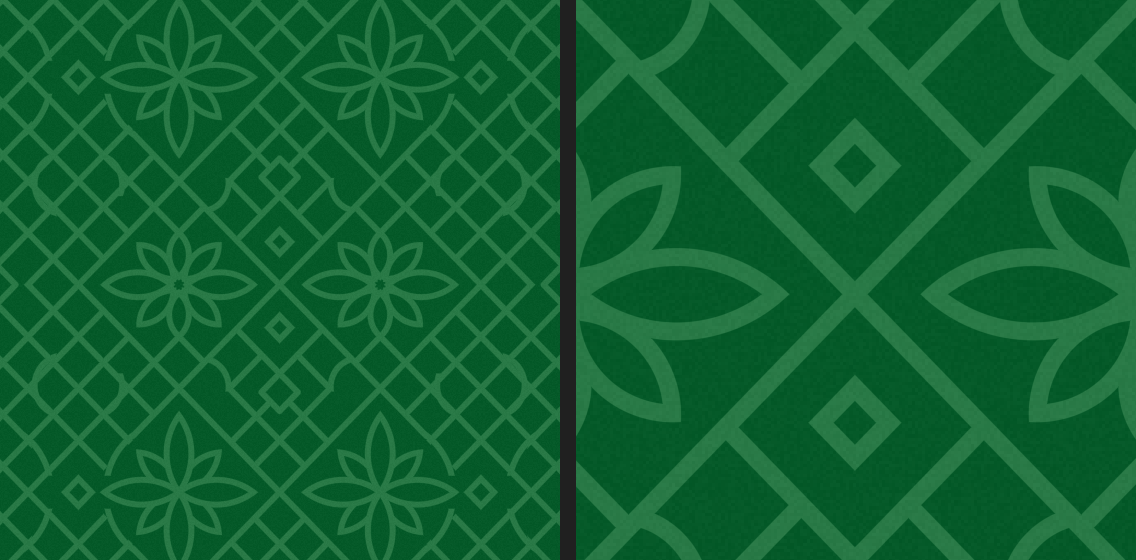
Left, the full canvas; right, a detail of the centre.
This pattern is drawn by a WebGL 1 fragment shader. Its source:

```glsl
precision highp float;
// Green trellis of diagonal bars with eight-petalled flowers, arcs and small diamonds.

uniform vec2 u_resolution;

const vec3 GROUND = vec3(0.018, 0.350, 0.158);
const vec3 LINE = vec3(0.160, 0.475, 0.275);
const float SPAN = 768.0;               // design units across the canvas
const vec2 CENTER = vec2(383.5, 377.5); // point of mirror symmetry
const float SQUASH = 0.97;              // makes the diagonals run at 45 degrees
const float CELL = 276.0;               // spacing of the flowers
const float GRID = 69.0;                // spacing of the trellis
const float HALF_LINE = 4.1;
const float GRAIN = 0.022;
const float DIAG = 0.70711;

float hash(vec2 p) {
  vec3 q = fract(vec3(p.xyx) * 0.1031);
  q += dot(q, q.yzx + 33.33);
  return fract((q.x + q.y) * q.z);
}

// Distance to a diagonal segment, in coordinates x+y and y-x
float bar(float across, float along, float lo, float hi) {
  return length(vec2(across, along - clamp(along, lo, hi))) * DIAG;
}

float repeatBars(float k) {
  return abs(mod(k + 0.5 * GRID, GRID) - 0.5 * GRID) * DIAG;
}

float ring(vec2 p, vec2 center, float radius) {
  return abs(length(p - center) - radius);
}

float diamond(vec2 p, vec2 center, float radius) {
  vec2 q = abs(p - center);
  return abs(q.x + q.y - radius) * DIAG;
}

// Signed distance to a pointed petal lying along x
float petal(vec2 p, float base, float tip, float width) {
  float h = 0.5 * (tip - base);
  float r = (h * h + width * width) / (2.0 * width);
  return length(vec2(p.x - base - h, abs(p.y) + r - width)) - r;
}

float flower(vec2 p, float base, float height, float width) {
  vec2 q = abs(p);
  float axes = min(petal(q, base, 102.0, 17.0), petal(q.yx, base, height, width));
  vec2 turned = vec2(q.x + q.y, q.y - q.x) * DIAG;
  float diagonal = petal(turned, base, 77.0, 13.5);
  return min(abs(axes), max(abs(diagonal), -axes));
}

// Bars, box and arc of the central cells
float centralCell(vec2 p, float u, float v) {
  float d = min(bar(v, u, 0.0, 402.0), bar(u - CELL, v, -CELL, CELL));
  d = min(d, bar(u - 118.0, v, 0.0, 118.0));
  d = min(d, bar(v - 118.0, u, 118.0, 168.0));
  d = min(d, bar(u - 168.0, v, 118.0, 168.0));
  d = min(d, bar(u - 3.0 * GRID, v, GRID, 3.0 * GRID));
  d = min(d, bar(v - 3.0 * GRID, u, 3.0 * GRID, CELL));
  d = min(d, bar(v - 143.0, u, 168.0, CELL));
  d = min(d, bar(v - GRID, u, 118.0, 3.0 * GRID));
  // Chevron above the low flower
  d = min(d, bar(u - 3.0 * GRID, v, -GRID, 0.0));
  d = min(d, bar(v + GRID, u, 3.0 * GRID, CELL));
  float arc = max(ring(p, vec2(108.0, 136.0), 38.0), max(p.y - 138.0, -v));
  return min(d, max(arc, p.x - 108.0));
}

// Trellis and arcs of the outer cells; x is measured from the cell axis
float outerCell(float x, float y) {
  float s = y + x;
  float t = y - x;
  float rising = max(repeatBars(s), max(-s, t - CELL) * DIAG);
  if (s > 3.5 * GRID) rising = max(rising, 68.0 - x);
  else if (s > 2.5 * GRID) rising = max(rising, -41.0 - x);
  float falling = max(repeatBars(t), -s * DIAG);
  falling = max(falling, max(t - 3.5 * GRID, -0.5 * GRID - t));
  float d = min(rising, falling);
  d = min(d, bar(t + 86.0, s, 86.0, 400.0));

  vec2 m = vec2(abs(x), y);
  float shoulder = ring(m, vec2(128.0, 273.0), 90.0);
  d = min(d, max(shoulder, max(m.x - 77.0, y - 250.0)));
  float bulge = max(ring(m, vec2(20.0, 134.0), 40.0), 34.0 - m.x);
  if (x < 0.0) bulge = max(bulge, 122.0 - y);
  return min(d, bulge);
}

void main() {
  vec2 canvas = gl_FragCoord.xy / u_resolution * SPAN;
  vec2 p = abs(canvas - CENTER) * vec2(1.0, SQUASH);
  p.y = CELL - abs(p.y - CELL);

  float d = min(centralCell(p, p.x + p.y, p.y - p.x), outerCell(p.x - CELL, p.y));
  d = min(d, diamond(p, vec2(0.0, 57.0), 15.5));
  d = min(d, diamond(p, vec2(CELL), 18.0));

  // Tall flowers meet at a point, low ones around a small eye
  vec2 stretch = vec2(1.0, 1.0 / SQUASH);
  vec2 low = (p - vec2(0.5 * CELL, 0.0)) * stretch;
  vec2 tall = (p - vec2(0.5 * CELL, CELL)) * stretch;
  d = min(d, flower(tall, 0.0, 105.0, 17.0));
  d = min(d, flower(low, 11.0, 71.0, 13.5));
  d = min(d, ring(low, vec2(0.0), 11.5));

  float soft = 0.75 * SPAN / u_resolution.y;
  float ink = 1.0 - smoothstep(HALF_LINE - soft, HALF_LINE + soft, d);
  float grain = hash(floor(canvas * 0.6667)) - 0.5;
  gl_FragColor = vec4(mix(GROUND, LINE, ink) + GRAIN * grain, 1.0);
}
```
